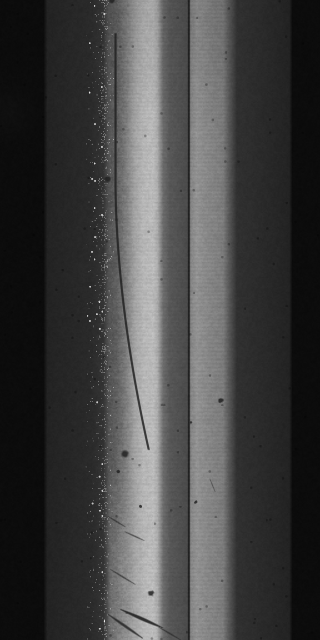
A Shadertoy shader for this texture:

```glsl
const float GRAIN_CELLS = 256.0;
const float GRAIN_AMOUNT = 0.10;
const float SCANLINE_AMOUNT = 0.012;
const float SPECKLE_CELLS = 210.0;
const float SPECKLE_CENTRE = 0.326;
const float SEAM_X = 0.59;
const float SCRATCH_X = 0.361;
const float SCRATCH_TOP = 1.896;
const float SCRATCH_BEND = 1.427;
const float SCRATCH_END = 0.594;
const float SCRATCH_SHIFT = 0.104;
const float MARK_TONE = 0.13;

// Brightness across the rod: position, tone
const int KNOTS = 22;
const vec2 PROFILE[KNOTS] = vec2[](
    vec2(0.136, 0.045), vec2(0.148, 0.135), vec2(0.286, 0.165), vec2(0.323, 0.20),
    vec2(0.341, 0.33), vec2(0.365, 0.37), vec2(0.396, 0.50), vec2(0.422, 0.64),
    vec2(0.448, 0.71), vec2(0.479, 0.73), vec2(0.492, 0.67), vec2(0.510, 0.42),
    vec2(0.531, 0.34), vec2(0.588, 0.29), vec2(0.597, 0.52), vec2(0.615, 0.57),
    vec2(0.646, 0.53), vec2(0.698, 0.48), vec2(0.716, 0.34), vec2(0.740, 0.19),
    vec2(0.904, 0.135), vec2(0.914, 0.045));

// Pits: centre, radius
const int PITS = 9;
const vec3 PIT[PITS] = vec3[](
    vec3(0.336, 1.440, 0.011), vec3(0.391, 0.581, 0.013), vec3(0.370, 0.526, 0.006),
    vec3(0.690, 0.749, 0.009), vec3(0.472, 0.146, 0.010), vec3(0.440, 0.418, 0.005),
    vec3(0.612, 0.431, 0.006), vec3(0.350, 2.000, 0.011), vec3(0.597, 0.680, 0.006));

// Gouges: start, end
const int GOUGES = 7;
const vec4 GOUGE[GOUGES] = vec4[](
    vec4(0.338, 0.386, 0.391, 0.354), vec4(0.391, 0.338, 0.450, 0.311),
    vec4(0.346, 0.220, 0.422, 0.174), vec4(0.378, 0.095, 0.508, 0.038),
    vec4(0.490, 0.044, 0.565, 0.000), vec4(0.338, 0.080, 0.445, 0.006),
    vec4(0.656, 0.503, 0.672, 0.464));
const float GOUGE_WIDTH[GOUGES] = float[](0.004, 0.004, 0.004, 0.010, 0.004, 0.008, 0.002);

float hash(vec2 p) {
    return fract(sin(dot(p, vec2(12.99, 78.23))) * 43758.55);
}

float noise(vec2 p) {
    vec2 i = floor(p), f = fract(p);
    f *= f * (3.0 - 2.0 * f);
    return mix(mix(hash(i), hash(i + vec2(1, 0)), f.x),
               mix(hash(i + vec2(0, 1)), hash(i + 1.0), f.x), f.y);
}

float rodTone(float x) {
    float tone = PROFILE[0].y;
    for (int i = 1; i < KNOTS; i++) {
        vec2 a = PROFILE[i - 1], b = PROFILE[i];
        tone = mix(tone, b.y, clamp((x - a.x) / (b.x - a.x), 0.0, 1.0));
    }
    return tone;
}

// Sparse dots, one per jittered cell
float dots(vec2 p, float cells, float density, float seed) {
    vec2 q = p * cells, id = floor(q) + seed;
    vec2 centre = 0.3 + 0.4 * vec2(hash(id + 3.1), hash(id + 7.7));
    float shape = 1.0 - smoothstep(0.15, 0.65, length(fract(q) - centre));
    return shape * step(1.0 - density, hash(id));
}

// Stroke that thins toward both ends
float gougeMask(vec2 p, vec4 g, float width, float aa) {
    vec2 along = g.zw - g.xy, d = p - g.xy;
    float t = clamp(dot(d, along) / dot(along, along), 0.0, 1.0);
    float halfWidth = 0.5 * width * (0.25 + 0.75 * sin(3.14159 * t));
    return 1.0 - smoothstep(halfWidth - aa, halfWidth + aa, length(d - along * t));
}

void mainImage(out vec4 fragColor, in vec2 fragCoord) {
    vec2 p = fragCoord / iResolution.xy * vec2(1.0, 2.0);
    float aa = 1.0 / iResolution.x;

    // Rod shading with slow variation along its length
    float tone = rodTone(p.x);
    float shine = smoothstep(0.2, 0.5, tone);
    float flank = smoothstep(0.33, 0.35, p.x) * (1.0 - smoothstep(0.37, 0.43, p.x));
    tone += 0.10 * flank * (1.0 - smoothstep(0.1, 0.7, p.y));
    tone *= 1.0 - 0.10 * shine * smoothstep(1.5, 2.0, p.y);
    tone += 0.015 * exp(-dot(p - vec2(0.02, 1.65), p - vec2(0.02, 1.65)) * 200.0);

    // Seam
    tone = mix(tone, 0.10, 0.85 * (1.0 - smoothstep(0.001, 0.005, abs(p.x - SEAM_X))));

    // Surface grain and fine rows
    float grain = 0.6 * noise(p * GRAIN_CELLS) + 0.4 * noise(p * GRAIN_CELLS * 0.4 + 31.0) - 0.5;
    tone += grain * GRAIN_AMOUNT * (0.12 + 1.1 * tone + 0.5 * flank);
    tone += SCANLINE_AMOUNT * shine * sin(p.y * 500.0);

    // Bright speckle beside the highlight
    float offset = (p.x - SPECKLE_CENTRE) / 0.013;
    float patchy = 0.4 + 0.9 * noise(vec2(3.0, p.y * 9.0));
    float density = 0.30 * exp(-offset * offset) * patchy;
    density += 0.05 * smoothstep(0.26, 0.29, p.x) * (1.0 - smoothstep(0.33, 0.36, p.x));
    tone += dots(p, SPECKLE_CELLS, density, 0.0) * (0.10 + 0.25 * noise(p * 90.0));
    float glints = 0.012 * smoothstep(0.26, 0.28, p.x) * (1.0 - smoothstep(0.32, 0.34, p.x));
    tone += 0.6 * dots(p, 130.0, glints, 17.0);

    // Small scattered dark flecks
    tone *= 1.0 - 0.3 * dots(p, 100.0, 0.007, 41.0);

    // Long curved scratch
    float drop = max(SCRATCH_BEND - p.y, 0.0) / (SCRATCH_BEND - SCRATCH_END);
    float scratchX = SCRATCH_X + SCRATCH_SHIFT * pow(drop, 1.8);
    float scratch = 1.0 - smoothstep(0.0012, 0.0025 + aa, abs(p.x - scratchX));
    scratch *= smoothstep(SCRATCH_END - aa, SCRATCH_END + aa, p.y);
    scratch *= 1.0 - smoothstep(SCRATCH_TOP - aa, SCRATCH_TOP + aa, p.y);
    tone = mix(tone, MARK_TONE, 0.85 * scratch);

    // Pits and gouges
    float marks = 0.0;
    for (int i = 0; i < PITS; i++) {
        float d = length(p - PIT[i].xy) + 0.004 * (noise(p * 140.0) - 0.5);
        marks = max(marks, 0.85 * (1.0 - smoothstep(0.4, 1.2, d / PIT[i].z)));
    }
    for (int i = 0; i < GOUGES; i++) {
        float strength = 0.55 + 35.0 * GOUGE_WIDTH[i];
        marks = max(marks, strength * gougeMask(p, GOUGE[i], GOUGE_WIDTH[i], aa));
    }
    tone = mix(tone, min(tone, MARK_TONE), marks);

    fragColor = vec4(vec3(clamp(tone, 0.0, 1.0)), 1.0);
}
```
